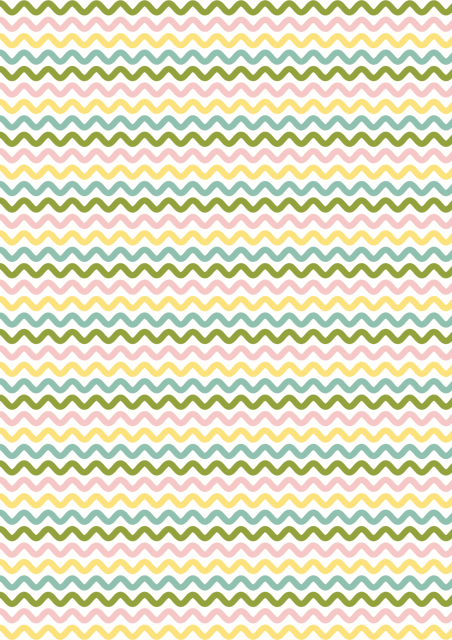
Reproduce this pattern procedurally as a WebGL 2 fragment shader.

```glsl
#version 300 es
precision highp float;
// Rows of wavy ribbon in a cycle of four soft colours on white.
// Each ribbon is a band of constant width around a cosine curve, drawn from
// the distance to the nearest curve; rows repeat by rounding to an index.

uniform vec2 u_resolution;
out vec4 fragColor;

const float TAU = 6.2831853;

// Layout, counted across and down the canvas
const float WAVES_ACROSS = 18.75;
const float ROWS_DOWN = 38.95;
const float FIRST_ROW = 0.477;   // depth of the top row, in row spacings

// Ribbon shape, in row spacings
const float AMPLITUDE = 0.272;
const float HALF_WIDTH = 0.192;

const vec3 PAPER = vec3(1.0, 1.0, 0.996);
const vec3 GREEN = vec3(0.575, 0.635, 0.235);
const vec3 PINK = vec3(0.96, 0.785, 0.78);
const vec3 YELLOW = vec3(0.99, 0.885, 0.49);
const vec3 TEAL = vec3(0.565, 0.755, 0.69);

// Distance from p to y = amplitude * cos(k * x), by guarded Newton steps
float cosineDistance(vec2 p, float amplitude, float k) {
    float x = p.x;
    for (int i = 0; i < 5; i++) {
        float height = amplitude * cos(k * x);
        float slope = -amplitude * k * sin(k * x);
        float bend = -k * k * height;
        float gap = p.y - height;
        float curvature = 1.0 + slope * slope + max(0.0, -gap * bend);
        x += (p.x - x + gap * slope) / curvature;
    }
    return length(p - vec2(x, amplitude * cos(k * x)));
}

// Colour of a row, cycling downward
vec3 ribbonColor(float row) {
    float step4 = mod(row, 4.0);
    if (step4 < 0.5) return GREEN;
    if (step4 < 1.5) return PINK;
    if (step4 < 2.5) return YELLOW;
    return TEAL;
}

// Antialiased fill for a signed distance
float coverage(float signedDistance, float pixel) {
    return 1.0 - smoothstep(-0.75 * pixel, 0.75 * pixel, signedDistance);
}

void main() {
    // One unit is one row spacing, y pointing up from the top edge
    float pixel = ROWS_DOWN / u_resolution.y;
    vec2 p = vec2(gl_FragCoord.x, gl_FragCoord.y - u_resolution.y) * pixel;
    float k = TAU * WAVES_ACROSS / (u_resolution.x * pixel);

    // Follow the wave when choosing the row, so ribbons never get cut
    float wave = AMPLITUDE * cos(k * p.x);
    float row = floor(wave - p.y - FIRST_ROW + 0.5);
    vec2 local = vec2(p.x, p.y + FIRST_ROW + row);

    float edge = cosineDistance(local, AMPLITUDE, k) - HALF_WIDTH;
    vec3 color = mix(PAPER, ribbonColor(row), coverage(edge, pixel));
    fragColor = vec4(color, 1.0);
}
```
